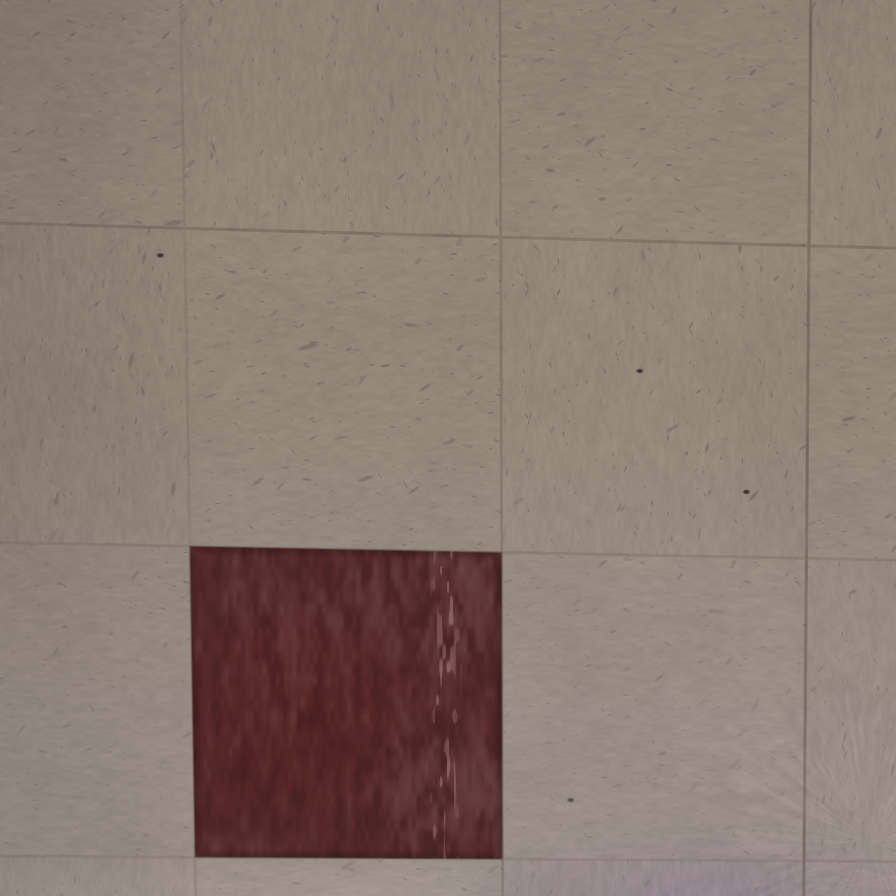
A three.js fragment shader for this texture:

```glsl
// Speckled vinyl floor: beige tiles split by thin, slightly skewed seams, with one maroon tile.
// Seams are straight lines across the canvas; each tile turns its grain a quarter from its
// neighbours, and layered hashed cells scatter the flecks over a soft lighting gradient.

varying vec2 vUv;

const vec3 BEIGE_TOP = vec3(0.568, 0.523, 0.466);
const vec3 BEIGE_LOW = vec3(0.598, 0.558, 0.530);
const vec3 LILAC = vec3(0.56, 0.51, 0.57);
const vec3 FLECK_DARK = vec3(0.40, 0.36, 0.325);
const vec3 FLECK_PALE = vec3(0.64, 0.60, 0.55);
const vec3 MAROON = vec3(0.330, 0.160, 0.163);
const vec3 MAROON_PALE = vec3(0.395, 0.235, 0.235);
const vec3 MAROON_DARK = vec3(0.275, 0.135, 0.140);
const vec3 SEAM = vec3(0.36, 0.31, 0.27);
const float EDGE = 0.0016;        // softness of edges
const float SEAM_WIDTH = 0.0009;
const int FLECK_LAYERS = 5;

float hash(vec2 p) {
  vec3 q = fract(p.xyx * vec3(0.1031, 0.1030, 0.0973));
  q += dot(q, q.yzx + 33.33);
  return fract((q.x + q.y) * q.z);
}

float noise(vec2 p) {
  vec2 i = floor(p), f = fract(p);
  f = f * f * (3.0 - 2.0 * f);
  vec2 e = vec2(1.0, 0.0);
  return mix(mix(hash(i), hash(i + e), f.x),
             mix(hash(i + e.yx), hash(i + e.xx), f.x), f.y);
}

vec2 turn(vec2 p, float a) {
  float c = cos(a), s = sin(a);
  return vec2(c * p.x - s * p.y, s * p.x + c * p.y);
}

// One slim ellipse in some of the cells, long along x
float flecks(vec2 p, float cells, float density, float seed) {
  vec2 g = p * cells + seed * 17.3, id = floor(g) + seed * 31.0;
  vec2 r = vec2(hash(id), hash(id + 57.0));
  vec2 d = turn(fract(g) - 0.5 - (r - 0.5) * 0.45, (hash(id + 91.0) - 0.5) * 1.3);
  float size = mix(0.10, 0.27, r.x * r.y);
  float shape = length(d * vec2(1.0, 2.2 + 2.0 * r.y)) / size;
  float strength = mix(0.25, 1.0, hash(id + 23.0));
  return (1.0 - smoothstep(0.45, 1.15, shape)) * strength * step(hash(id + 7.0), density);
}

float seamLine(float d) {
  return 1.0 - smoothstep(SEAM_WIDTH, SEAM_WIDTH + EDGE, abs(d));
}

float speck(vec2 p, vec2 center) {
  return 1.0 - smoothstep(0.0012, 0.0042, length((p - center) * vec2(0.8, 1.2)));
}

void main() {
  vec2 p = vUv;
  float down = 1.0 - p.y;

  // Signed distances to the seams, then tile column and row (row counted downward)
  vec3 dx = p.x - vec3(0.2018 + 0.0165 * down, 0.558 + 0.003 * down, 0.905 - 0.008 * down);
  vec3 dy = p.y - vec3(0.751 - 0.028 * p.x, 0.3945 - 0.0195 * p.x, 0.0445 - 0.006 * p.x);
  vec2 tile = vec2(dot(step(0.0, dx), vec3(1.0)), dot(step(dy, vec3(0.0)), vec3(1.0)));
  float upright = mod(tile.x + tile.y, 2.0);
  vec2 grain = mix(p, p.yx, upright) + tile * 3.7;

  // Room lighting
  vec3 color = mix(BEIGE_TOP, BEIGE_LOW, smoothstep(0.58, 0.15, p.y));
  color *= 1.0 - 0.075 * smoothstep(0.30, 0.0, p.x);
  color *= 1.0 - 0.035 * smoothstep(0.75, 1.0, p.y);
  color *= 1.0 + 0.02 * smoothstep(0.35, 0.0, length(p - vec2(0.65, 0.55)));
  color += 0.025 * smoothstep(0.05, 0.01, p.y) * smoothstep(0.6, 0.5, p.x);
  float haze = exp(-dot((p - vec2(0.79, 0.005)) * vec2(5.5, 22.0),
                        (p - vec2(0.79, 0.005)) * vec2(5.5, 22.0)));
  color = mix(color, LILAC, haze * 0.65);

  // Fine mottling and fibres
  color *= 1.0 + 0.040 * (noise(grain * vec2(60.0, 160.0)) - 0.5);
  color *= 1.0 + 0.045 * (noise(grain * vec2(130.0, 330.0)) - 0.5);
  color *= 1.0 + 0.025 * (noise(p * 14.0) - 0.5);

  // Faint fan of scuffs in the lower right
  vec2 fan = p - vec2(0.97, 0.06);
  float scuff = noise(vec2(atan(fan.y, -fan.x) * 26.0, length(fan) * 32.0)) - 0.5;
  color *= 1.0 + 0.07 * scuff * smoothstep(0.27, 0.12, length(fan));

  // Scattered flecks, weaker where the floor is bright
  float contrast = mix(0.30, 0.52, smoothstep(0.15, 0.55, p.y));
  for (int i = 0; i < FLECK_LAYERS; i++) {
    float k = float(i);
    vec2 q = turn(grain, 0.22 * (k - 2.0));
    color = mix(color, FLECK_DARK, contrast * flecks(q, 19.0 + 9.0 * k, 0.30, k + 1.0));
    color = mix(color, FLECK_PALE, 0.25 * flecks(q, 24.0 + 8.0 * k, 0.25, k + 9.0));
  }

  // Seams
  float wear = 0.6 + 0.4 * noise(p * 30.0);
  vec3 across = vec3(seamLine(dx.x), seamLine(dx.y), seamLine(dx.z)) * vec3(0.20, 0.34, 0.60);
  vec3 along = vec3(seamLine(dy.x), seamLine(dy.y), seamLine(dy.z)) * vec3(0.45, 0.25, 0.20);
  float seam = max(max(across.x, max(across.y, across.z)), max(along.x, max(along.y, along.z)));
  color = mix(color, SEAM, seam * wear);

  // Maroon tile with upright streaks and a column of pale scratches
  float inside = min(min(dx.x, -dx.y), min(-dy.y, dy.z));
  float streak = 0.6 * noise(p * vec2(95.0, 36.0)) + 0.4 * noise(p * vec2(210.0, 75.0));
  float cloud = noise(p * vec2(13.0, 9.0) + 4.0);
  vec3 red = mix(MAROON, MAROON_PALE, smoothstep(0.40, 0.95, streak * 0.75 + cloud * 0.35));
  red = mix(red, MAROON_DARK, 0.7 * smoothstep(0.50, 0.15, streak));
  red.gb -= 0.018 * smoothstep(0.20, 0.0, length(p - vec2(0.33, 0.20)));
  float scratch = smoothstep(0.66, 0.85, noise(p * vec2(260.0, 55.0) + 8.0));
  red += 0.16 * scratch * smoothstep(0.025, 0.005, abs(p.x - 0.497));
  red *= 0.80 + 0.20 * smoothstep(0.0, 0.012, inside);
  color = mix(color, red, smoothstep(-EDGE, EDGE, inside));

  // Dark grit
  float grit = max(speck(p, vec2(0.179, 0.715)), speck(p, vec2(0.714, 0.586)));
  grit = max(grit, max(speck(p, vec2(0.833, 0.451)), 0.7 * speck(p, vec2(0.637, 0.107))));
  color = mix(color, vec3(0.17, 0.15, 0.14), grit * 0.85);

  gl_FragColor = vec4(color, 1.0);
}
```
